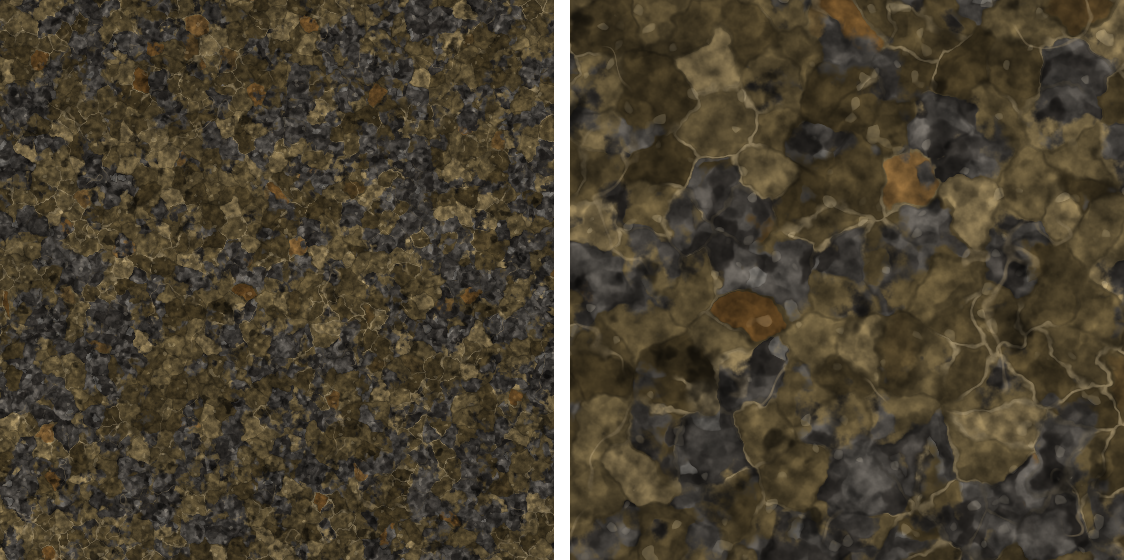
Left: the whole. Right: its middle third, enlarged.
Reproduce this texture procedurally as a WebGL 2 fragment shader.

```glsl
#version 300 es
precision highp float;

uniform vec2 u_resolution;
out vec4 fragColor;

vec3 hash3(vec2 p) {
    vec3 q = fract(vec3(p.xyx) * vec3(0.1031, 0.1030, 0.0973));
    q += dot(q, q.yxz + 33.33);
    return fract((q.xxy + q.yzz) * q.zyx);
}

float noise(vec2 p) {
    vec2 i = floor(p), f = fract(p);
    f = f * f * (3.0 - 2.0 * f);
    float low = mix(hash3(i).x, hash3(i + vec2(1, 0)).x, f.x);
    float high = mix(hash3(i + vec2(0, 1)).x, hash3(i + vec2(1, 1)).x, f.x);
    return mix(low, high, f.y);
}

float fbm(vec2 p) {
    float sum = 0.0, amp = 0.533;
    for (int i = 0; i < 4; i++) {
        sum += amp * noise(p);
        p = mat2(1.6, 1.2, -1.2, 1.6) * p + 17.3;
        amp *= 0.5;
    }
    return sum;
}

// Cellular grains: softly joined random values in xyz, border distance in w
vec4 grains(vec2 p, float sharpness) {
    vec2 cell = floor(p);
    vec3 value = vec3(0.0);
    float total = 0.0, nearest = 9.0, second = 9.0;
    for (int y = -1; y <= 1; y++) {
        for (int x = -1; x <= 1; x++) {
            vec2 id = cell + vec2(x, y);
            float d = length(id + hash3(id + 71.0).xy - p);
            float weight = exp(-sharpness * d);
            value += weight * hash3(id + 313.0);
            total += weight;
            second = min(second, max(nearest, d));
            nearest = min(nearest, d);
        }
    }
    return vec4(value / total, second - nearest);
}

void main() {
    vec2 p = gl_FragCoord.xy / u_resolution.y + 2.0;

    // Ragged grain outlines
    vec2 warp = vec2(fbm(p * 48.0), fbm(p * 48.0 + 91.0)) - 0.5;
    vec2 q = p + 0.022 * warp;
    vec4 crystal = grains(q * 33.0, 30.0);
    vec4 chip = grains(q * 84.0 + 40.0, 14.0);
    vec4 crumb = grains(p * 150.0 + 0.8 * warp, 9.0);
    float fine = fbm(p * 125.0);

    // Brown and olive crystals, a few of them tan or rusty
    vec3 brown = mix(vec3(0.21, 0.175, 0.105), vec3(0.37, 0.32, 0.215), crystal.x);
    brown = mix(brown, vec3(0.45, 0.39, 0.27), 0.75 * smoothstep(0.8, 0.95, crystal.x));
    brown = mix(brown, vec3(0.37, 0.24, 0.10), 0.6 * smoothstep(0.93, 0.98, crystal.z));
    brown *= 0.84 + 0.32 * chip.x;

    // Dark grey groundmass with cool pale flecks
    vec3 ground = mix(vec3(0.125, 0.115, 0.105), vec3(0.31, 0.295, 0.275), chip.y);
    ground *= 0.78 + 0.44 * crumb.x;
    ground = mix(ground, vec3(0.45, 0.44, 0.42), 0.6 * smoothstep(0.88, 0.97, chip.z));

    float share = 0.45 * crystal.y + 0.7 * fbm(p * 24.0) + 0.35 * fbm(p * 6.0);
    share += 0.16 * (chip.z - 0.5) + 0.25 * (fine - 0.5);
    float crystalline = smoothstep(0.66, 0.78, share);
    vec3 color = mix(ground, brown, crystalline);

    // Dark seams and broken pale rims
    float seam = 1.0 - smoothstep(0.0, 0.16, crystal.w);
    color *= 1.0 - 0.22 * seam;
    float rim = 1.0 - smoothstep(0.02, 0.11, crystal.w);
    rim *= smoothstep(0.5, 0.66, fbm(p * 19.0 + 55.0)) * (0.3 + 0.7 * crystalline);
    color = mix(color, vec3(0.56, 0.50, 0.38), 0.6 * rim);

    // Hairline cracks
    float crack = abs(fbm(p * 13.0 + 7.0) - 0.5);
    crack = 1.0 - smoothstep(0.002, 0.012, crack);
    crack *= smoothstep(0.56, 0.7, noise(p * 25.0 + 31.0));
    color = mix(color, vec3(0.52, 0.46, 0.35), 0.4 * crack);

    // Fine mineral mottling and scattered pits
    color *= 1.0 + 0.9 * (fine - 0.5) + 0.3 * (crumb.y - 0.5);
    color += 0.12 * smoothstep(0.9, 0.98, crumb.z) * vec3(1.0, 0.95, 0.83);
    color *= 1.0 - 0.5 * smoothstep(0.68, 0.8, fbm(p * 42.0 + 23.0));

    // Broad drifts of light and shade
    color *= 0.88 + 0.26 * fbm(p * 4.0 + 12.0);
    fragColor = vec4(clamp(color, 0.0, 1.0), 1.0);
}
```
